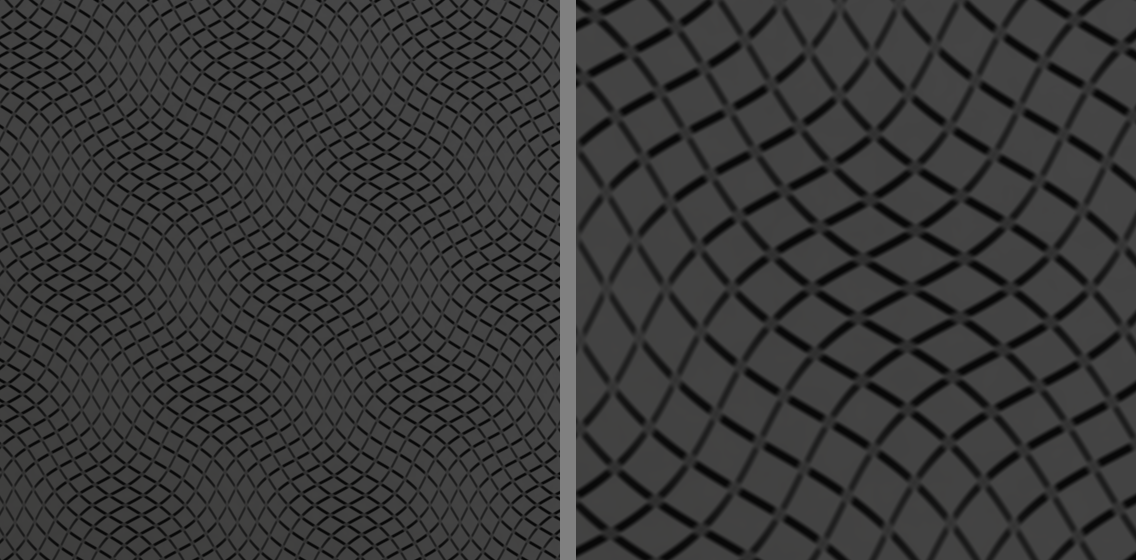
Left, the full canvas; right, a detail of the centre.
Write a Shadertoy shader that draws this pattern.

```glsl
// Dark embossed sheet scored by two crossing families of wavy dashes.
// Each family is a set of slanted parallel lines bent by one sine wave; the
// local slope sets groove depth, and grooves break off where they cross.

const float TAU = 6.2831853;
const vec2  CELLS = vec2(22.66, 22.66);          // diamonds across and down
const vec2  CENTER = vec2(0.533, 0.505);         // middle of a flattened zone, from top left
const vec2  RISING_WAVE = vec2(0.1111, -0.1358); // wave vectors, cycles per cell
const vec2  FALLING_WAVE = vec2(0.1111, 0.0864);
const float BEND = 0.42;                         // wave displacement, in line spacings
const float STEEP_HALF_WIDTH = 0.0019;
const float FLAT_HALF_WIDTH = 0.0025;
const float EDGE_SOFTNESS = 0.0018;
const vec2  CROSSING_FADE = vec2(0.0012, 0.0062);
const float CROSSING_INK = 0.2;
const vec2  SLOPE_RANGE = vec2(0.42, 0.88);      // steepest to most level groove
const vec3  FACE_DARK = vec3(0.245, 0.244, 0.241);
const vec3  FACE_LIGHT = vec3(0.273, 0.273, 0.274);
const float STEEP_TONE = 0.125;
const float FLAT_TONE = 0.03;
const float GRAIN = 0.004;

// x: distance to the nearest line in canvas units, y: how level that line is.
vec2 wavyLines(vec2 cell, vec2 slant, vec2 wave) {
    float phase = TAU * dot(wave, cell);
    float level = dot(slant, cell) - BEND * sin(phase);
    vec2 gradient = (slant - BEND * TAU * wave * cos(phase)) * CELLS;
    float steepness = length(gradient);
    float offset = abs(fract(level + 0.5) - 0.5);
    return vec2(offset / steepness, abs(gradient.y) / steepness);
}

// Lays one groove family over the surface, faded near the other family.
vec3 scoreGroove(vec3 surface, vec2 line, float crossingDistance, float pixel) {
    float flatness = smoothstep(SLOPE_RANGE.x, SLOPE_RANGE.y, line.y);
    float halfWidth = mix(STEEP_HALF_WIDTH, FLAT_HALF_WIDTH, flatness);
    float softness = max(EDGE_SOFTNESS, 0.7 * pixel);
    float ink = 1.0 - smoothstep(halfWidth - softness, halfWidth + softness, line.x);
    ink *= mix(CROSSING_INK, 1.0,
               smoothstep(CROSSING_FADE.x, CROSSING_FADE.y, crossingDistance));
    return mix(surface, vec3(mix(STEEP_TONE, FLAT_TONE, flatness)), ink);
}

// Faint uneven grain from layered sines.
float grain(vec2 p) {
    float sum = 0.0;
    float weight = 0.5;
    for (int i = 0; i < 4; i++) {
        sum += weight * sin(p.x + 1.7 * sin(p.y)) * sin(p.y + 1.3 * sin(p.x));
        p = mat2(1.2, 1.0, -1.0, 1.2) * p + 2.3;
        weight *= 0.7;
    }
    return sum;
}

void mainImage(out vec4 fragColor, in vec2 fragCoord) {
    vec2 uv = fragCoord / iResolution.xy;
    float pixel = 1.0 / min(iResolution.x, iResolution.y);
    vec2 cell = (vec2(uv.x, 1.0 - uv.y) - CENTER) * CELLS;

    // Sheet with a soft glow toward the upper right
    float glow = smoothstep(-0.1, 0.9, 0.5 * uv.x + 0.5 * uv.y);
    vec3 color = mix(FACE_DARK, FACE_LIGHT, glow);
    color += GRAIN * grain(uv * 90.0);

    // Two groove families
    vec2 rising = wavyLines(cell, vec2(1.0, 1.0), RISING_WAVE);
    vec2 falling = wavyLines(cell, vec2(1.0, -1.0), FALLING_WAVE);
    color = scoreGroove(color, rising, falling.x, pixel);
    color = scoreGroove(color, falling, rising.x, pixel);

    fragColor = vec4(color, 1.0);
}
```
